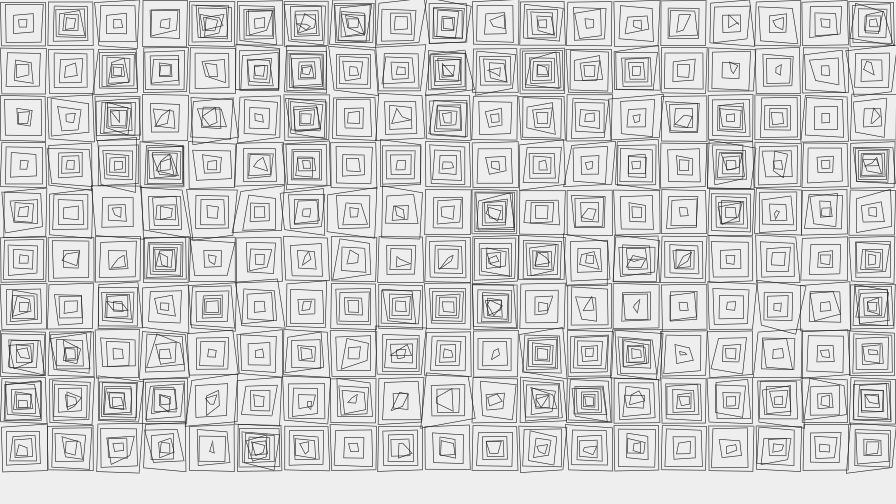
Give the GLSL for this pattern, as a Shadertoy shader.

```glsl
// Grid of cells, each holding nested hand-jittered square outlines in thin ink on pale paper.

const float COLUMNS    = 19.0;
const float ROWS       = 10.0;
const int   MIN_QUADS  = 4;
const int   MAX_QUADS  = 8;
const float OUTER_SIZE = 0.95;    // side lengths in cells
const float INNER_SIZE = 0.17;
const float MIN_JITTER = 0.02;    // corner displacement in cells
const float MAX_JITTER = 0.13;
const float LINE_WIDTH = 0.0125;  // in cells
const vec3  PAPER      = vec3(0.933);
const vec3  INK        = vec3(0.10);

float hash(vec3 p) {
    p = fract(p * vec3(0.1031, 0.1030, 0.0973));
    p += dot(p, p.yzx + 33.33);
    return fract((p.x + p.y) * p.z);
}

float segmentDistance(vec2 p, vec2 a, vec2 b) {
    vec2 pa = p - a, ba = b - a;
    float t = clamp(dot(pa, ba) / max(dot(ba, ba), 1e-6), 0.0, 1.0);
    return length(pa - ba * t);
}

// Square corner, counted around the outline, pushed off by a random offset
vec2 quadCorner(int corner, float size, float jitter, vec3 seed) {
    float angle = radians(90.0 * float(corner) + 45.0);
    vec2 square = sign(vec2(cos(angle), sin(angle))) * 0.5 * size;
    float s = float(corner) * 2.0;
    vec2 offset = vec2(hash(seed + vec3(0.0, 0.0, s + 3.0)),
                       hash(seed + vec3(0.0, 0.0, s + 4.0)));
    return square + (offset * 2.0 - 1.0) * jitter;
}

float quadDistance(vec2 p, float size, float jitter, vec3 seed) {
    vec2 first = quadCorner(0, size, jitter, seed);
    vec2 previous = first;
    float d = 1e3;
    for (int i = 1; i < 4; i++) {
        vec2 next = quadCorner(i, size, jitter, seed);
        d = min(d, segmentDistance(p, previous, next));
        previous = next;
    }
    return min(d, segmentDistance(p, previous, first));
}

// Share of a pixel covered by a line, also right for lines thinner than a pixel
float lineCoverage(float d, float pixel) {
    float reach = 0.5 * (LINE_WIDTH + pixel);
    return clamp(reach - d, 0.0, min(pixel, LINE_WIDTH)) / pixel;
}

// Light left after drawing all the outlines of one cell
float cellLight(vec2 p, vec2 cell, float pixel) {
    float density = hash(vec3(cell + 1.0, 500.0));
    int count = MIN_QUADS + int(density * density * float(MAX_QUADS - MIN_QUADS + 1));
    float light = 1.0;
    for (int k = 0; k < MAX_QUADS; k++) {
        if (k >= count) break;
        vec3 seed = vec3(cell + 1.0, float(k) * 17.0 + 1.0);
        float slip = k == 0 ? 0.0 : 0.8 * (hash(seed) - 0.5);
        float depth = (float(k) + slip) / float(count - 1);
        float size = mix(OUTER_SIZE, INNER_SIZE, min(depth, 1.0));
        float wobble = hash(seed + vec3(0.0, 0.0, 1.0));
        float jitter = mix(MIN_JITTER, MAX_JITTER, wobble * wobble * wobble);
        light *= 1.0 - lineCoverage(quadDistance(p, size, jitter, seed), pixel);
    }
    return light;
}

void mainImage(out vec4 fragColor, in vec2 fragCoord) {
    // Cell units, rows counted down from the top edge
    float pixel = COLUMNS / iResolution.x;
    vec2 p = vec2(fragCoord.x, iResolution.y - fragCoord.y) * pixel;

    // Outlines may cross cell borders, so visit the four nearest cells
    vec2 base = floor(p - 0.5);
    float light = 1.0;
    for (int j = 0; j < 2; j++) {
        for (int i = 0; i < 2; i++) {
            vec2 cell = base + vec2(i, j);
            bool inside = all(greaterThanEqual(cell, vec2(0.0))) &&
                          all(lessThan(cell, vec2(COLUMNS, ROWS)));
            if (inside) light *= cellLight(p - cell - 0.5, cell, pixel);
        }
    }
    fragColor = vec4(mix(INK, PAPER, light), 1.0);
}
```
